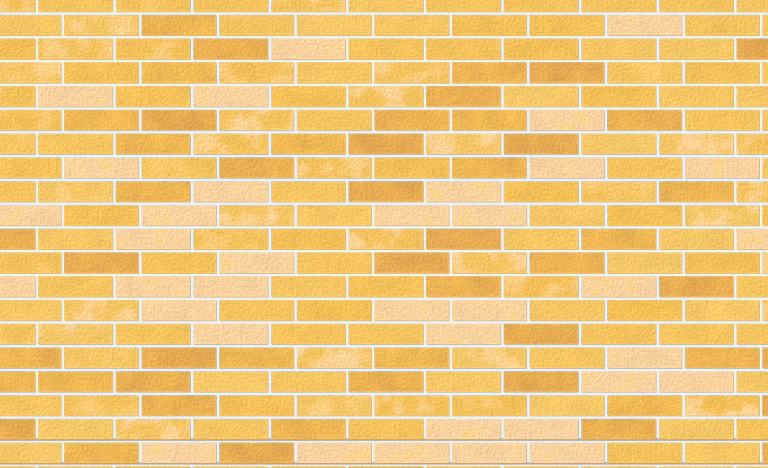
Write a WebGL 2 fragment shader that draws this texture.

```glsl
#version 300 es
precision highp float;
// Wall of slim golden bricks in a one-third running bond with pale joints.
// Each brick hashes its own tone; gradient noise adds cloudy patches and an
// embossed grain. Lengths are fractions of the canvas width.
#define BRICK vec2(0.10104, 0.03095)  // pitch across and up
#define ORIGIN vec2(0.0811, 0.0044)   // centre of one joint crossing
#define BOND 0.3333                   // shift of every second course
#define JOINT 0.0041                  // joint width
#define SHADOW 0.0012                 // shadow cast on the joint
#define GRAIN_SCALE 300.0
#define GRAIN_DEPTH 0.085
#define CLOUD_SCALE 30.0

uniform vec2 u_resolution;
out vec4 fragColor;

const vec3 GOLD = vec3(0.955, 0.750, 0.335);
const vec3 HONEY = vec3(0.965, 0.785, 0.410);
const vec3 OCHRE = vec3(0.900, 0.665, 0.320);
const vec3 PEACH = vec3(0.980, 0.825, 0.625);
const vec3 MORTAR = vec3(0.950, 0.950, 0.930);
const vec3 SHADE = vec3(0.755, 0.740, 0.700);

float hash(vec2 p) {
  vec3 v = fract(vec3(p.xyx) * 0.1031);
  v += dot(v, v.yzx + 33.33);
  return fract((v.x + v.y) * v.z);
}

float cornerSlope(vec2 cell, vec2 offset) {
  float angle = 6.2832 * hash(cell);
  return dot(vec2(cos(angle), sin(angle)), offset);
}

float gradientNoise(vec2 p) {
  vec2 i = floor(p), f = fract(p);
  vec2 u = f * f * f * (f * (f * 6.0 - 15.0) + 10.0);
  vec2 e = vec2(1.0, 0.0);
  float low = mix(cornerSlope(i, f), cornerSlope(i + e, f - e), u.x);
  float high = mix(cornerSlope(i + e.yx, f - e.yx), cornerSlope(i + 1.0, f - 1.0), u.x);
  return mix(low, high, u.y);
}

float boxDistance(vec2 p, vec2 halfSize) {
  vec2 d = abs(p) - halfSize;
  return length(max(d, 0.0)) + min(max(d.x, d.y), 0.0);
}

// Base tone of one brick, clouded with a second tone
vec3 brickColor(vec2 id, vec2 p) {
  float pick = hash(id + 17.0);
  float patchy = hash(id + 71.0);
  float cloud = gradientNoise(p * CLOUD_SCALE + id * 7.3)
              + 0.5 * gradientNoise(p * CLOUD_SCALE * 2.3 + id * 3.1);
  vec3 tone = mix(GOLD, HONEY, hash(id + 43.0));
  if (pick < 0.17) {
    tone = mix(PEACH, HONEY, 0.35 * smoothstep(0.1, 0.6, cloud));
  } else if (pick < 0.37) {
    tone = mix(OCHRE, GOLD, 0.75 * patchy + 0.3 * cloud);
  } else {
    float paleness = 0.8 * smoothstep(0.55, 0.95, patchy);
    tone = mix(tone, PEACH, paleness * smoothstep(-0.15, 0.45, cloud));
  }
  return tone * (1.0 + 0.04 * cloud);
}

void main() {
  vec2 p = gl_FragCoord.xy / u_resolution.x;
  float soft = 0.5 / u_resolution.x;

  // Courses and bricks
  vec2 grid = (p - ORIGIN) / BRICK;
  float course = floor(grid.y);
  grid.x += BOND * mod(course, 2.0);
  vec2 id = floor(grid) + 40.0;
  vec2 local = (fract(grid) - 0.5) * BRICK;
  vec2 halfSize = 0.5 * (BRICK - JOINT);

  // Embossed grain, lit from the upper left
  vec2 g = p * GRAIN_SCALE;
  float grain = gradientNoise(g) - gradientNoise(g + vec2(-0.45, 0.45));
  grain += 0.4 * gradientNoise(g * 0.6 + 9.0);

  // Joint with the shadow of the brick to its upper left
  float shadowEdge = boxDistance(local - vec2(SHADOW, -SHADOW), halfSize);
  vec3 color = mix(SHADE, MORTAR, smoothstep(-soft, soft, shadowEdge));

  // Darker seam along the lowest joints
  float seamGap = abs(local.y + 0.5 * BRICK.y - 0.4 * JOINT);
  float seam = 1.0 - smoothstep(0.25 * JOINT, 0.25 * JOINT + 2.0 * soft, seamGap);
  color = mix(color, SHADE * 0.85, 0.75 * seam * step(course, 1.0));

  // Brick face with a faint pale rim
  float edge = boxDistance(local, halfSize);
  vec3 face = brickColor(id, p) * (1.0 + GRAIN_DEPTH * grain);
  face = mix(face, MORTAR, 0.18 * smoothstep(-0.0025, 0.0, edge));
  color = mix(face, color, smoothstep(-soft, soft, edge));

  fragColor = vec4(clamp(color, 0.0, 1.0), 1.0);
}
```
